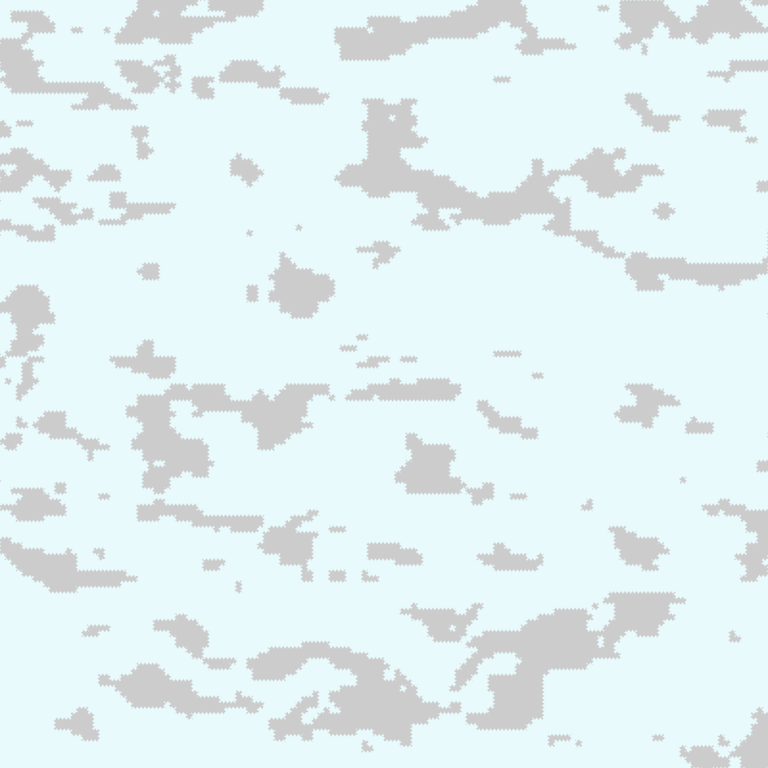
Give the GLSL for this pattern, as a three.js fragment shader.

```glsl
// Flat grey patches, drawn out sideways and broken into specks, on pale ice blue.
// Stretched value noise is cut at a level on a fine grid, giving stepped outlines;
// a small ripple of the grid frays the steps into short teeth.

#define PAPER vec3(0.91, 0.98, 0.99)
#define PATCH vec3(0.80, 0.80, 0.80)
#define LEVEL 0.625      // higher leaves fewer patches
#define CELLS 140.0      // grid steps across the canvas
#define EDGE 0.22        // softness of a step, in cells
#define TEETH 200.0      // teeth across the canvas
#define TOOTH_DEPTH 0.16 // in cells
#define SLOPE 0.035      // rise and fall of the patches

varying vec2 vUv;

float hash(vec2 p) {
  return fract(sin(dot(p, vec2(127.1, 311.7))) * 43758.5453);
}

float noise(vec2 p) {
  vec2 i = floor(p);
  vec2 f = fract(p);
  f = f * f * (3.0 - 2.0 * f);
  float low = mix(hash(i), hash(i + vec2(1.0, 0.0)), f.x);
  float high = mix(hash(i + vec2(0.0, 1.0)), hash(i + vec2(1.0, 1.0)), f.x);
  return mix(low, high, f.y);
}

// Wide patches first, then rounder and smaller detail
float patchField(vec2 p) {
  p.y += SLOPE * (noise(p * vec2(9.0, 7.0) + 31.0) - 0.5);
  p.x += SLOPE * (noise(p * vec2(8.0, 17.0) + 57.0) - 0.5);
  return 0.48 * noise(p * vec2(11.0, 25.0) + 3.7)
       + 0.32 * noise(p * vec2(24.0, 46.0) + 71.3)
       + 0.20 * noise(p * vec2(52.0, 75.0) + 113.9);
}

// 1 in a filled grid cell, 0 in an empty one
float filled(vec2 cell) {
  return step(LEVEL, patchField((cell + 0.5) / CELLS));
}

void main() {
  // Ripple each axis along the other to fray the outlines
  vec2 ripple = TOOTH_DEPTH * sin(6.2832 * TEETH * vUv.yx);
  vec2 grid = vUv * CELLS - 0.5 + ripple;

  // Blend the four nearest cells across a narrow border
  vec2 cell = floor(grid);
  vec2 blend = smoothstep(0.5 - EDGE, 0.5 + EDGE, fract(grid));
  float low = mix(filled(cell), filled(cell + vec2(1.0, 0.0)), blend.x);
  float high = mix(filled(cell + vec2(0.0, 1.0)), filled(cell + vec2(1.0, 1.0)), blend.x);
  float cover = mix(low, high, blend.y);

  gl_FragColor = vec4(mix(PAPER, PATCH, cover), 1.0);
}
```
